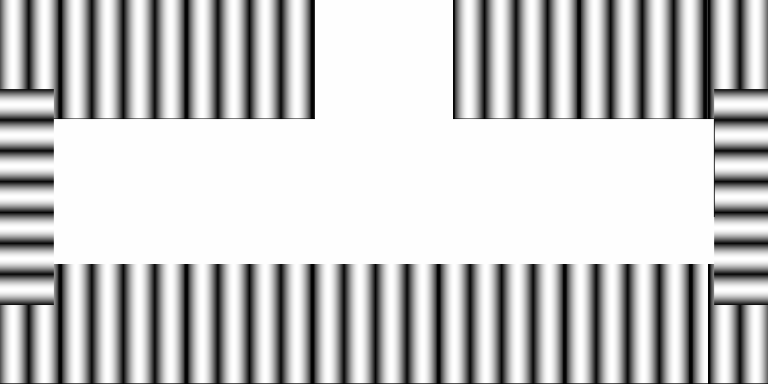
Reproduce this pattern procedurally as a Shadertoy shader.

```glsl
// Rows of shaded black and white tubes frame a blank T-shaped clearing.
// Each tube is an absolute sine; box masks choose upright or level tubes,
// and a dark seam marks every fourth upright tube.

const float PI = 3.14159265;

// Coverage of the span lo..hi with edges softened over one pixel.
float span(float v, float lo, float hi, float soft) {
    return clamp((v - lo) / soft + 0.5, 0.0, 1.0)
         * clamp((hi - v) / soft + 0.5, 0.0, 1.0);
}

// Brightness of a tube: black at whole numbers, white halfway between.
float tube(float phase) {
    return mix(0.02, 1.0, abs(sin(PI * phase)));
}

// Upright tubes with a narrow black seam at the joint of each group of four.
float uprightTubes(float x, float start, float soft) {
    float pitch = 0.0821;
    float phase = (x - start) / pitch;
    float group = phase / 4.0;
    float seamDistance = abs(group - floor(group + 0.5)) * 4.0 * pitch;
    float seam = 1.0 - smoothstep(0.003, 0.004 + soft, seamDistance);
    return tube(phase) * (1.0 - 0.8 * seam);
}

void mainImage(out vec4 fragColor, in vec2 fragCoord) {
    // Canvas height is 1, width is 2.
    vec2 p = fragCoord / iResolution.xy * vec2(2.0, 1.0);
    float soft = 1.0 / iResolution.y;
    float fromCentre = abs(p.x - 1.0);

    // Regions
    float topRow = span(p.y, 0.690, 2.0, soft) * span(fromCentre, 0.1797, 2.0, soft);
    float bottomRow = span(p.y, -1.0, 0.3125, soft);
    float sideBlock = span(fromCentre, 0.8597, 2.0, soft)
                    * span(p.y, 0.2057, 0.768, soft);

    // Tubes restart in the upper right row and again at the right margin.
    float start = 0.157;
    if (p.x > 1.0 && p.y > 0.5) start = 1.1797;
    if (p.x > 1.843) start = 1.845;
    float upright = uprightTubes(p.x, start, soft);
    float level = tube((p.y - 0.2057) / 0.0803);

    // Layers
    float shade = 0.995;
    shade = mix(shade, upright, max(topRow, bottomRow));
    shade = mix(shade, level, sideBlock);

    // Hairlines under the upper row, along the floor and beside the right block
    float underRow = topRow * span(p.y, 0.689, 0.692, soft)
                   * span(fromCentre, 0.0, 0.8597, soft);
    float besideBlock = span(p.x, 1.859, 1.862, soft) * span(p.y, 0.435, 0.69, soft);
    float floorLine = span(p.y, -1.0, 0.0025, soft);
    shade *= 1.0 - 0.7 * max(underRow, max(besideBlock, floorLine));

    fragColor = vec4(vec3(shade), 1.0);
}
```
